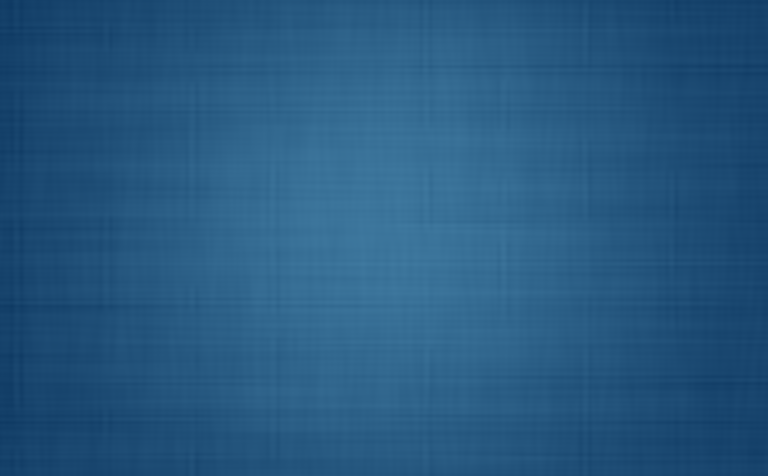
Reproduce this background procedurally as a Shadertoy shader.

```glsl
float hash(vec2 p) {
    return fract(sin(dot(p, vec2(127.1, 311.7))) * 43758.55);
}

vec2 gradient(vec2 cell) {
    float angle = 6.2832 * hash(cell);
    return vec2(cos(angle), sin(angle));
}

float gradientNoise(vec2 p) {
    vec2 i = floor(p), f = fract(p);
    vec2 w = f * f * f * (f * (f * 6.0 - 15.0) + 10.0);
    vec2 e = vec2(0.0, 1.0);
    float low = mix(dot(gradient(i), f), dot(gradient(i + e.yx), f - e.yx), w.x);
    float high = mix(dot(gradient(i + e.xy), f - e.xy), dot(gradient(i + e.yy), f - e.yy), w.x);
    return mix(low, high, w.y);
}

float ridge(float offset, float width) {
    float t = offset / width;
    return exp(-t * t);
}

// Two dark threads with a pale one between them
float threadPair(float offset, float gap) {
    return 0.6 * ridge(offset, gap * 0.5)
         - ridge(offset - gap, gap * 0.45)
         - 0.8 * ridge(offset + gap, gap * 0.45);
}

// Long soft-ended dashes along a thread
float dashes(float along, float seed) {
    return smoothstep(-0.12, 0.08, gradientNoise(vec2(along, seed)));
}

void mainImage(out vec4 fragColor, in vec2 fragCoord) {
    vec2 uv = fragCoord / iResolution.xy;

    // Wide glow, falling off faster toward the sides
    float radius = length((uv - vec2(0.5, 0.53)) * vec2(1.0, 0.6));
    vec3 glowBlue = vec3(0.235, 0.46, 0.61);
    vec3 deepBlue = vec3(0.09, 0.265, 0.425);
    vec3 color = mix(glowBlue, deepBlue, smoothstep(0.0, 0.56, radius));

    // Fine weave in both directions
    float weave = 0.012 * gradientNoise(uv * vec2(130.0, 9.0))
                + 0.018 * gradientNoise(uv * vec2(4.0, 105.0) + 37.0)
                + 0.012 * gradientNoise(uv * vec2(28.0, 3.0) + 71.0)
                + 0.016 * gradientNoise(uv * vec2(2.0, 30.0) + 13.0);

    // Horizontal bands, fainter above the middle
    for (int i = 0; i < 12; i++) {
        float row = float(i);
        float center = 0.038 + 0.0815 * row;
        float strength = (i == 7 || i == 8) ? 0.003 : 0.013;
        float dash = 0.35 + 0.65 * dashes(uv.x * 4.0, row + 20.5);
        weave += strength * dash * threadPair(uv.y - center, 0.0075);
    }

    // Vertical pairs, broken into short lengths
    for (int i = 0; i < 9; i++) {
        float column = float(i);
        float center = 0.02 + 0.108 * column;
        center += 0.014 * sin(6.2832 * center);
        float strength = i == 4 ? 0.003 : 0.014;
        float dash = 0.2 + 0.8 * dashes(uv.y * 9.0, column + 50.5);
        weave += strength * dash * threadPair(uv.x - center, 0.0065);
    }

    // Darker strips along the left and top edges
    weave -= 0.012 * ridge(uv.x, 0.025) + 0.014 * ridge(uv.y - 1.0, 0.03);

    color += weave * vec3(0.9, 1.05, 1.0);
    fragColor = vec4(clamp(color, 0.0, 1.0), 1.0);
}
```
